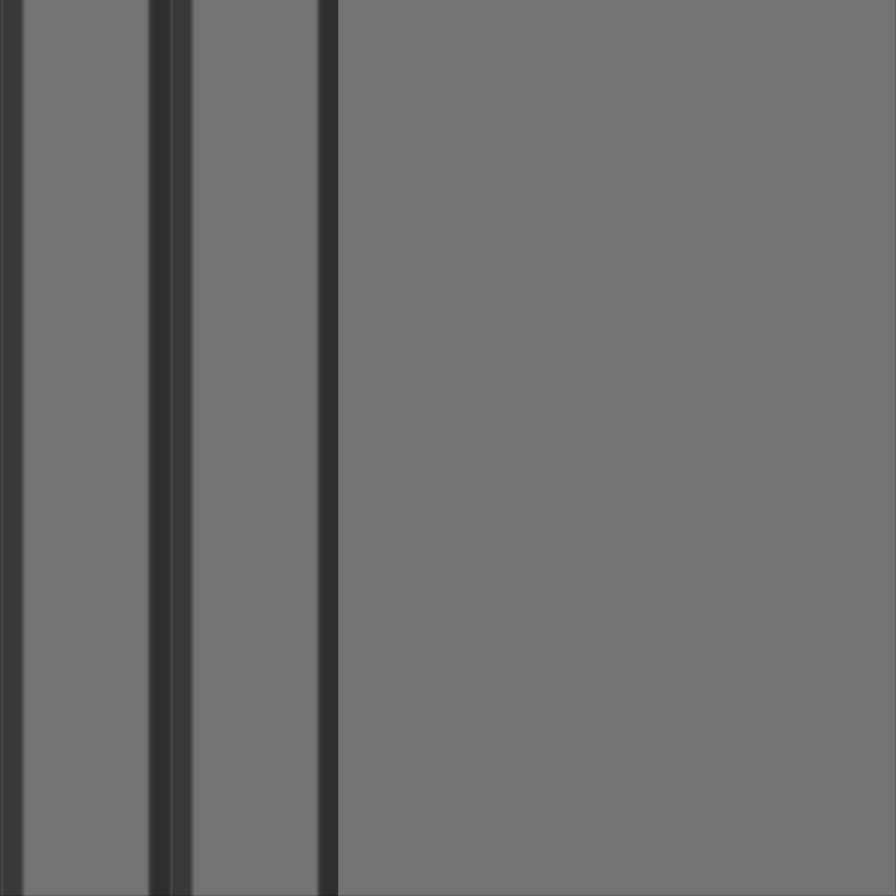
A WebGL 2 fragment shader for this pattern:

```glsl
#version 300 es
precision highp float;
// Flat grey panel with two upright slats on its left side.
// Each slat repeats one profile: a soft dark groove at either side,
// a thin paler seam between neighbours and a crisp end after the last.

uniform vec2 u_resolution;
out vec4 fragColor;

const float ORIGIN = 0.0026;     // left side of the first slat
const float PITCH = 0.1888;      // distance between slats
const float SLATS = 2.0;
const float GROOVES_END = 0.3776;

const float PANEL = 0.45;
const float LEFT_GROOVE = 0.22;
const float RIGHT_GROOVE = 0.175;
const float SEAM = 0.29;

// Soft step centred on an edge, with a given half width.
float softStep(float edge, float halfWidth, float x) {
    return smoothstep(edge - halfWidth, edge + halfWidth, x);
}

// Grey level across one slat, x measured from its left side.
float slatShade(float x, float pitch) {
    float leftMask = 1.0 - softStep(0.0231, 0.0042, x);
    float rightMask = softStep(pitch - 0.0255, 0.0035, x);

    // The right groove deepens inward, then lifts beside the seam.
    float deepen = smoothstep(pitch - 0.026, pitch - 0.015, x);
    float lift = smoothstep(pitch - 0.006, pitch - 0.001, x);
    float rightTone = mix(0.22, RIGHT_GROOVE, deepen) + 0.03 * lift;

    float shade = mix(PANEL, LEFT_GROOVE, leftMask);
    return mix(shade, rightTone, rightMask);
}

// Thin pale line along the left side of a slat.
float seamMask(float x, float width) {
    return 1.0 - smoothstep(0.0, width, abs(x));
}

// Faint darkening at the right and lower borders.
float borderShade(vec2 uv) {
    float right = smoothstep(0.9975, 1.0, uv.x);
    float lower = 1.0 - smoothstep(0.0, 0.0025, uv.y);
    return 1.0 - 0.16 * max(right, lower);
}

void main() {
    vec2 uv = gl_FragCoord.xy / u_resolution;
    float pixel = 1.0 / u_resolution.x;

    // Repeat the slat profile, held to the available slats.
    float offset = uv.x - ORIGIN;
    float index = clamp(floor(offset / PITCH), 0.0, SLATS - 1.0);
    float local = offset - index * PITCH;

    float shade = slatShade(local, PITCH);
    float seam = max(seamMask(local, 0.0026), seamMask(local - PITCH, 0.0026));
    shade = mix(shade, SEAM, 0.8 * seam);

    // Plain panel beyond the last groove.
    float beyond = softStep(GROOVES_END, 0.5 * pixel, uv.x);
    shade = mix(shade, PANEL, beyond);

    fragColor = vec4(vec3(shade * borderShade(uv)), 1.0);
}
```
